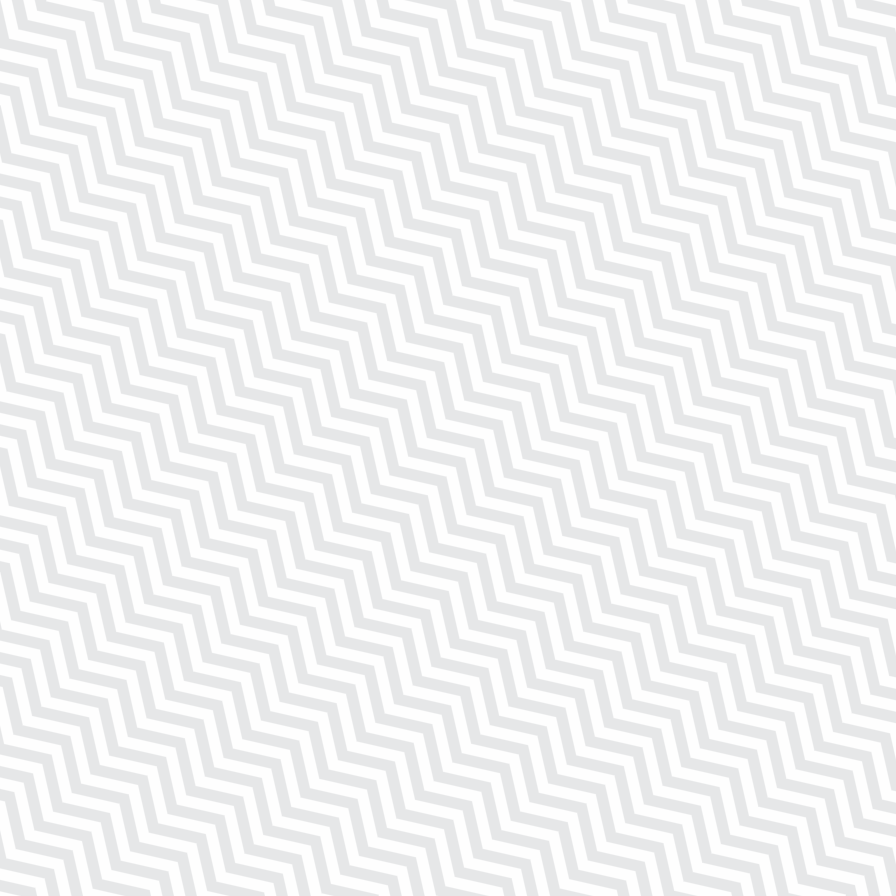
This pattern is drawn by a Shadertoy shader. Its source:

```glsl
// Pale grey zigzag stripes on white, running diagonally down to the right.
// The canvas is turned by 45 degrees, a triangle wave bends the across axis,
// and evenly repeated bands of half the pitch are drawn along it.

// Triangle wave of slope 1: 0 at every multiple of period, falling between.
float triangleWave(float x, float period) {
    return abs(fract(x / period) - 0.5) * period - 0.5 * period;
}

// Signed distance to the nearest zigzag band, negative inside.
float zigzagBands(vec2 p, float period, float pitch, float slope) {
    float across = p.y - slope * triangleWave(p.x, period) + 0.25 * pitch;
    float fromCentre = abs(fract(across / pitch + 0.5) - 0.5) * pitch;
    return (fromCentre - 0.25 * pitch) / sqrt(1.0 + slope * slope);
}

void mainImage(out vec4 fragColor, in vec2 fragCoord) {
    vec2 uv = fragCoord / iResolution.y;

    // Diagonal axes: x runs along the stripes, y across them.
    // The offset places the outer corner of one band.
    vec2 offset = uv - vec2(0.454, 0.554);
    vec2 diagonal = vec2(offset.x - offset.y, offset.x + offset.y) * sqrt(0.5);

    float band = zigzagBands(diagonal, 0.0921, 0.0295, 0.63);

    // Smooth edges about one pixel wide.
    float pixel = 1.0 / iResolution.y;
    float coverage = 1.0 - smoothstep(-0.8 * pixel, 0.8 * pixel, band);

    vec3 white = vec3(0.996);
    vec3 paleGrey = vec3(0.902, 0.906, 0.910);
    fragColor = vec4(mix(white, paleGrey, coverage), 1.0);
}
```
